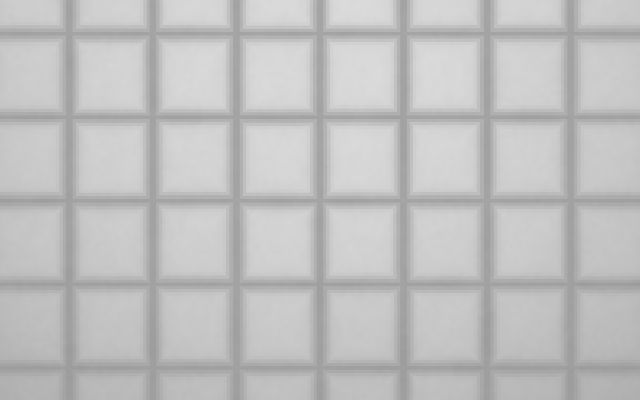
This pattern is drawn by a Shadertoy shader. Its source:

```glsl
// Grid of pale square glass tiles with stepped bevels and narrow grey joints.
// Distance to the nearest joint selects nested tone bands; a broad light from
// above, cellular mottling and small per-tile shifts add the variation.

#define PITCH 0.2089                  // tile spacing, in canvas heights
#define GRID_ORIGIN vec2(0.8, 0.498)  // one joint crossing
#define JOINT_HALF vec2(0.0082, 0.0045)
#define BEVEL_STEP 0.0083             // width of each bevel band
#define JOINT_TONE 0.642
#define TILE_TONE 0.832
#define BEVEL_JITTER 0.0028
#define TILE_VARIATION 0.008
#define MOTTLE 0.018
#define JOINT_WEAR 0.010

vec2 hash2(vec2 p) {
    vec3 q = fract(vec3(p.xyx) * vec3(0.1031, 0.1030, 0.0973));
    q += dot(q, q.yzx + 33.33);
    return fract((q.xx + q.yz) * q.zy);
}

// Cellular noise softened by blending nearby feature values.
float cellNoise(vec2 p) {
    vec2 cell = floor(p), f = fract(p);
    float total = 0.0, weight = 0.0;
    for (int y = -1; y <= 1; y++)
    for (int x = -1; x <= 1; x++) {
        vec2 o = vec2(x, y);
        vec2 h = hash2(cell + o + 70.0);
        vec2 d = o + h - f;
        float w = exp(-5.0 * dot(d, d));
        total += w * hash2(cell + o + 131.0).x;
        weight += w;
    }
    return total / weight;
}

// Broad light: brightest at top centre, falling to the sides and the base.
float tileLight(vec2 p) {
    vec2 c = p - vec2(0.8, 0.5);
    return TILE_TONE + 0.1 * c.y - 0.12 * c.y * c.y - 0.1 * c.x * c.x;
}

// Inward distance from the joint edge, for a tile shifted by an offset.
float insetDistance(vec2 local, vec2 shift) {
    vec2 d = 0.5 * PITCH - abs(local - shift) - JOINT_HALF;
    return min(d.x, d.y);
}

void mainImage(out vec4 fragColor, in vec2 fragCoord) {
    vec2 p = fragCoord / iResolution.y;
    float soft = max(0.5 / iResolution.y, 0.0008);

    // Repeat
    vec2 grid = (p - GRID_ORIGIN) / PITCH;
    vec2 id = floor(grid);
    vec2 local = (grid - id - 0.5) * PITCH;
    vec2 rnd = hash2(id + 40.0);

    // Joint and nested bevel bands
    float joint = insetDistance(local, vec2(0.0));
    float inset = insetDistance(local, (rnd - 0.5) * BEVEL_JITTER);
    float level = 0.28 * smoothstep(-soft, soft, joint);
    level += 0.30 * smoothstep(-soft, soft, inset - BEVEL_STEP);
    level += 0.26 * smoothstep(-soft, soft, inset - 2.0 * BEVEL_STEP);
    level += 0.08 * smoothstep(-soft, soft, inset - 3.0 * BEVEL_STEP);
    level += 0.08 * smoothstep(2.0 * BEVEL_STEP, 7.0 * BEVEL_STEP, inset);

    // Light and tile-to-tile variation
    float light = tileLight(p);
    float face = light + (hash2(id + 90.0).x - 0.5) * TILE_VARIATION;
    float grout = JOINT_TONE + 0.2 * (light - TILE_TONE);
    float tone = mix(grout, face, level);

    // Mottled glass and faint smudges beside the joints
    float mottle = 0.4 * cellNoise(p * 24.0) + 0.6 * cellNoise(p * 75.0);
    tone += (mottle - 0.5) * MOTTLE;
    float nearJoint = 1.0 - smoothstep(0.0, 4.0 * BEVEL_STEP, abs(joint));
    float smudge = smoothstep(0.6, 0.9, cellNoise(p * 14.0 + 9.0));
    tone -= JOINT_WEAR * smudge * nearJoint;

    fragColor = vec4(vec3(tone), 1.0);
}
```
